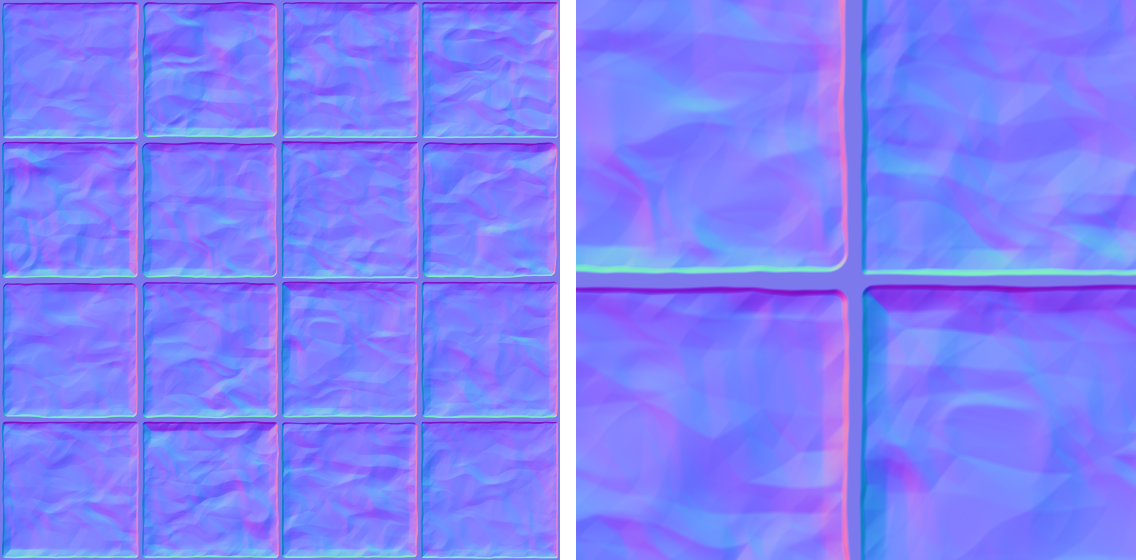
Left, the full canvas; right, a detail of the centre.
Write a three.js fragment shader that draws this texture map.

```glsl
// Tangent-space normal map of a four by four grid of worn, hand-cut stone tiles.
varying vec2 vUv;

const float TILES = 4.0;
const float STEP = 0.005;        // slope sampling distance, in tile units
const vec3 GROUT = vec3(0.485, 0.475, 0.93);

float hash(vec2 p) {
  return fract(sin(dot(p, vec2(127.1, 311.7))) * 43758.5453);
}

float noise(vec2 p) {
  vec2 i = floor(p);
  vec2 f = fract(p);
  f = f * f * (3.0 - 2.0 * f);
  float low = mix(hash(i), hash(i + vec2(1.0, 0.0)), f.x);
  float high = mix(hash(i + vec2(0.0, 1.0)), hash(i + vec2(1.0)), f.x);
  return mix(low, high, f.y);
}

// Noise made of flat triangles, for angular chisel marks.
float facets(vec2 p) {
  vec2 i = floor(p);
  vec2 f = fract(p);
  vec2 side = f.x > f.y ? vec2(1.0, 0.0) : vec2(0.0, 1.0);
  float major = max(f.x, f.y);
  float minor = min(f.x, f.y);
  return hash(i) * (1.0 - major) + hash(i + side) * (major - minor)
    + hash(i + 1.0) * minor;
}

vec2 rotate(vec2 p, float angle) {
  float c = cos(angle);
  float s = sin(angle);
  return vec2(c * p.x - s * p.y, s * p.x + c * p.y);
}

float smoothMin(float a, float b, float k) {
  float h = max(k - abs(a - b), 0.0) / k;
  return min(a, b) - h * h * k * 0.25;
}

float roundedBox(vec2 p, float extent, float radius) {
  vec2 q = abs(p) - extent + radius;
  return length(max(q, 0.0)) + min(max(q.x, q.y), 0.0) - radius;
}

// Signed distance to the uneven outline of one tile, negative inside.
float tileDistance(vec2 p, vec2 id, vec2 seed) {
  vec2 shift = (vec2(hash(id + 3.1), hash(id + 5.7)) - 0.5) * 0.007;
  float worn = hash(id + 8.3);
  float extent = 0.488 - 0.012 * worn;
  float radius = 0.012 + 0.04 * worn;
  float wobble = (noise(p * 6.0 + seed) - 0.5) * mix(0.005, 0.018, worn);
  wobble += (noise(p * 24.0 + seed) - 0.5) * 0.003;
  return roundedBox(p - shift, extent, radius) + wobble;
}

// Hammered face: broad swells, angular marks and soft creases.
float lumps(vec2 p, vec2 seed, float wear) {
  vec2 q = p * vec2(4.2, 5.0) + seed;
  q += 0.5 * vec2(noise(q * 1.3 + 7.0), noise(q * 1.3 + 19.0));
  float swell = (noise(rotate(q, 0.5)) - 0.5) * 0.034;
  float marks = (facets(rotate(q, 0.9) * 1.7) - 0.5) * 0.018;
  marks += (facets(rotate(q, 2.1) * 3.6) - 0.5) * 0.006;
  float bend = noise(rotate(q, 1.4) * 1.6) - 0.5;
  float crease = (sqrt(bend * bend + 0.003) - 0.16) * 0.018;
  return (swell + marks + crease) * wear;
}

float tileHeight(vec2 p, vec2 id, vec2 seed) {
  float depth = max(-tileDistance(p, id, seed), 0.0);
  float ragged = (facets(p * 17.0 + seed) - 0.5) * 0.010;

  // A steep rim, then a chipped bevel, then the face.
  float rim = depth * 1.6;
  float slant = mix(0.18, 0.36, hash(id + 6.6));
  float bevel = 0.016 + slant * (depth - 0.010) + ragged;
  float profile = min(rim, smoothMin(bevel, 0.028, 0.008));

  vec2 fall = 0.25 - p * p;
  float dome = 0.3 * max(fall.x, 0.0) * max(fall.y, 0.0);
  float wear = mix(0.7, 1.2, hash(id + 12.4));
  float inner = clamp(depth / 0.06, 0.0, 1.0);
  return profile + inner * (dome + lumps(p, seed, wear));
}

vec3 surfaceNormal(vec2 p, vec2 id, vec2 seed) {
  vec2 dx = vec2(STEP, 0.0);
  vec2 dy = vec2(0.0, STEP);
  float slopeX = tileHeight(p + dx, id, seed) - tileHeight(p - dx, id, seed);
  float slopeY = tileHeight(p + dy, id, seed) - tileHeight(p - dy, id, seed);
  // Green points down the tile.
  return normalize(vec3(-slopeX, slopeY, 2.0 * STEP));
}

void main() {
  vec2 grid = vUv * TILES;
  vec2 id = floor(grid);
  vec2 p = fract(grid) - 0.5;
  vec2 seed = 40.0 * vec2(hash(id + 2.0), hash(id + 31.0)) + 10.0;

  vec3 color = surfaceNormal(p, id, seed) * 0.5 + 0.5;
  color += vec3(-0.005, 0.0, 0.005);

  // Level grout between the tiles.
  float grout = smoothstep(-0.003, 0.005, tileDistance(p, id, seed));
  gl_FragColor = vec4(mix(color, GROUT, grout), 1.0);
}
```
